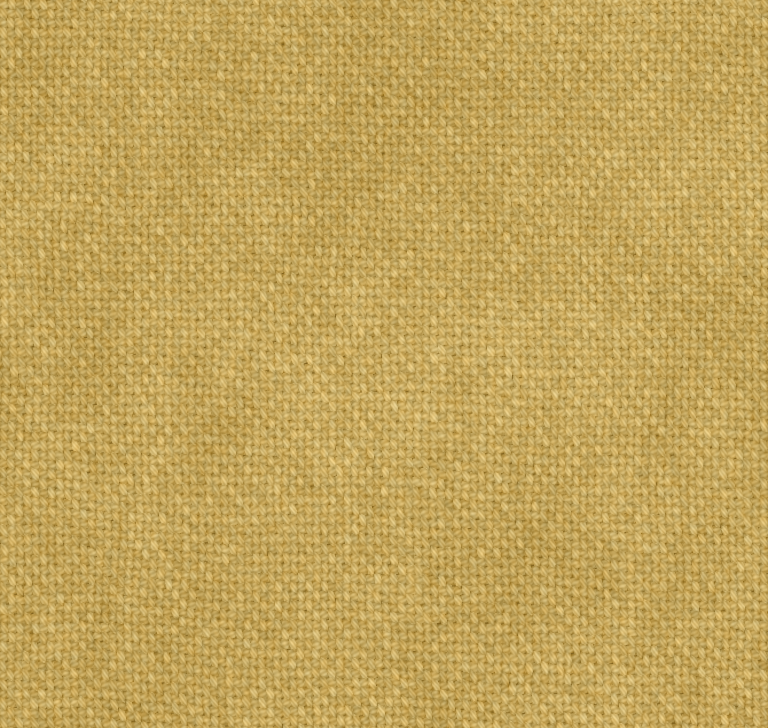
Reproduce this texture procedurally as a Shadertoy shader.

```glsl
// Plain-woven ochre cloth: two sets of round threads rise and dip in turn,
// and the higher one shows at each point. Gradient noise bends the threads
// and varies their width and tone; slanted ridges suggest twisted fibres.

#define THREADS vec2(98.0, 76.0)   // warp threads across, weft threads down
#define SLOPE 0.025                // fall of the weft rows to the right
#define HALF_WIDTH 0.43            // thread half width, in thread spacings
#define WAVE 0.6                   // rise and dip of each thread
#define LEAN 0.11                  // sideways slant of each float
#define BEND 0.6                   // slow drift of the thread lines
#define TWIST 0.15                 // contrast of the fibre ridges
#define WEAR 0.24                  // variation between crossings
#define GAP_COLOR vec3(0.51, 0.39, 0.12)
#define SHADE_COLOR vec3(0.60, 0.47, 0.165)
#define LIGHT_COLOR vec3(0.86, 0.75, 0.47)

const float PI = 3.14159;

float hash(vec2 p) {
    vec3 q = fract(vec3(p.xyx) * 0.1031);
    q += dot(q, q.yzx + 33.33);
    return fract((q.x + q.y) * q.z);
}

vec2 gradient(vec2 cell) {
    float angle = 2.0 * PI * hash(cell + 57.0);
    return vec2(cos(angle), sin(angle));
}

// Gradient noise, roughly -0.7 to 0.7
float noise(vec2 p) {
    vec2 i = floor(p), f = fract(p);
    vec2 u = f * f * f * (f * (f * 6.0 - 15.0) + 10.0);
    vec2 e = vec2(1.0, 0.0);
    float low = mix(dot(gradient(i), f), dot(gradient(i + e), f - e), u.x);
    float high = mix(dot(gradient(i + e.yx), f - e.yx),
                     dot(gradient(i + e.xx), f - e.xx), u.x);
    return mix(low, high, u.y);
}

// One thread: p.x runs across it, p.y along it; side is +1 for warp, -1 for weft.
// Returns height, tone and coverage.
vec3 thread(vec2 p, float side) {
    float index = floor(p.x);
    float across = fract(p.x) - 0.5;
    float swing = side * (1.0 - 2.0 * mod(index, 2.0));
    float wave = swing * cos(PI * (p.y - 0.5));

    // Uneven yarn: slanted floats, wandering centre, changing thickness
    vec2 yarn = vec2(index * 7.3 + side * 31.0, p.y * 0.6);
    across += LEAN * swing * sin(PI * (p.y - 0.5)) + 0.16 * noise(yarn);
    float halfWidth = HALF_WIDTH + 0.05 * wave + 0.02 * side + 0.14 * noise(yarn + 91.0);
    float ratio = across / halfWidth;
    float roundness = max(0.0, 1.0 - ratio * ratio);

    // Twisted fibres and tone of each float
    float crossing = hash(vec2(index, floor(p.y)) + 40.0 + 20.0 * side);
    float phase = p.y * 1.3 + across * 1.9 * side + crossing;
    float tone = 0.23 + 0.38 * roundness + 0.26 * wave + 0.07 * side
               + TWIST * sin(2.0 * PI * phase) + WEAR * (crossing - 0.5)
               + 0.12 * noise(yarn * vec2(1.0, 0.4) + 23.0);

    float cover = 1.0 - smoothstep(halfWidth - 0.05, halfWidth + 0.05, abs(across));
    float height = 0.5 * sqrt(roundness) + WAVE * wave - 3.0 * (1.0 - cover);
    return vec3(height, tone, cover);
}

vec3 cloth(vec2 uv) {
    // Slow bending of the whole weave
    vec2 drift = vec2(noise(uv * 5.0), noise(uv * 5.0 + 17.0))
               + 0.4 * vec2(noise(uv * 14.0 + 5.0), noise(uv * 14.0 + 29.0));
    vec2 sheared = uv + SLOPE * vec2(0.0, uv.x);
    vec2 p = sheared * THREADS + BEND * drift;

    // The higher thread wins, with a soft edge
    vec3 warp = thread(p, 1.0);
    vec3 weft = thread(p.yx, -1.0);
    float onTop = smoothstep(-0.08, 0.08, warp.x - weft.x);
    float tone = mix(weft.y, warp.y, onTop);
    float cover = max(warp.z, weft.z);

    // Broad fading and fine fuzz
    tone += 0.14 * noise(uv * 3.0 + 8.0) + 0.10 * noise(uv * vec2(13.0, 6.0));
    tone += 0.28 * noise(p * 2.1);
    vec3 color = mix(SHADE_COLOR, LIGHT_COLOR, clamp(tone, -0.15, 1.3));

    // Some fibres lean orange, others olive
    float hue = noise(p * 0.9 + 70.0) + 0.6 * noise(p * 1.9 + 33.0);
    color += hue * vec3(0.03, -0.004, -0.045);
    return mix(GAP_COLOR, color, cover);
}

void mainImage(out vec4 fragColor, in vec2 fragCoord) {
    // Four samples per pixel smooth the edges
    vec3 sum = vec3(0.0);
    for (int i = 0; i < 4; i++) {
        vec2 offset = vec2(float(i % 2), float(i / 2)) * 0.5 - 0.25;
        sum += cloth((fragCoord + offset) / iResolution.xy);
    }
    fragColor = vec4(sum * 0.25, 1.0);
}
```
